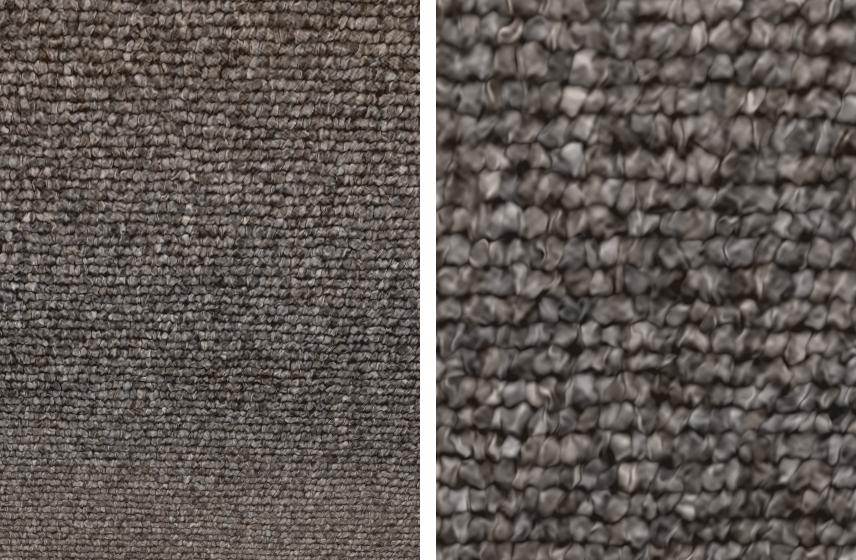
Left: the whole. Right: its middle third, enlarged.
This texture is drawn by a Shadertoy shader. Its source:

```glsl
// Grey-brown loop-pile carpet seen at a slant: rows of woolly loops shrink
// towards the lower edge. Each loop is a leaning ellipse, frayed by warped
// coordinates, blended with its neighbours and streaked with fibre noise.

const vec3 GAP_COLOR = vec3(0.125, 0.095, 0.072);
const vec3 WOOL_COLOR = vec3(0.715, 0.678, 0.655);
const vec3 WARM_TINT = vec3(0.022, 0.000, -0.018);
const float ROW_NEAR = 0.0240;       // row height at the top edge
const float ROW_FAR = 0.0106;        // row height at the bottom edge
const float LOOP_NEAR = 0.0142;      // loop width at the top edge
const float LOOP_FAR = 0.0082;       // loop width at the bottom edge
const float ROW_TILT = 0.018;        // slope of the rows
const float ROW_WOBBLE = 0.45;       // waviness, in rows
const vec2 LOOP_RADIUS = vec2(0.74, 0.50);
const vec2 LOOP_JITTER = vec2(0.45, 0.18);
const vec2 FRAY = vec2(0.60, 0.30);  // raggedness of the loop outlines
const vec2 FIBRE_SCALE = vec2(2.0, 4.2);
const float FIBRE_CONTRAST = 0.60;
const float LOOP_CONTRAST = 0.27;
const float FUZZ_CONTRAST = 0.42;
const float GAP_TONE = 0.10;
const float LOOP_TONE = 0.575;
const float BLEND_SHARPNESS = 5.0;

float hash(vec2 p) {
    return fract(sin(dot(p, vec2(127.1, 311.7))) * 43758.5453);
}

float noise(vec2 p) {
    vec2 i = floor(p);
    vec2 f = fract(p);
    f = f * f * (3.0 - 2.0 * f);
    float low = mix(hash(i), hash(i + vec2(1.0, 0.0)), f.x);
    float high = mix(hash(i + vec2(0.0, 1.0)), hash(i + vec2(1.0, 1.0)), f.x);
    return mix(low, high, f.y);
}

mat2 rotation(float angle) {
    float c = cos(angle);
    float s = sin(angle);
    return mat2(c, -s, s, c);
}

// Canvas position to (loop, row) coordinates, with perspective.
vec2 carpetCoords(vec2 p) {
    float v = p.y + ROW_TILT * p.x;
    float growth = ROW_NEAR - ROW_FAR;
    float row = log((ROW_FAR + growth * v) / ROW_FAR) / growth;
    row += ROW_WOBBLE * (noise(vec2(p.x * 14.0, row * 0.45)) - 0.5);
    return vec2(p.x / mix(LOOP_FAR, LOOP_NEAR, v), row);
}

// Pushes the loop coordinates about so that outlines look woolly.
vec2 fray(vec2 g) {
    vec2 q = rotation(0.5) * g * vec2(1.6, 2.2);
    return g + FRAY * (vec2(noise(q + 11.0), noise(q + 47.0)) - 0.5);
}

// Returns tone in x and warmth of the wool in y.
vec2 loopPile(vec2 g) {
    vec2 sum = vec2(0.0);
    float total = 0.0;
    for (int j = -1; j <= 1; j++) {
        float row = floor(g.y) + float(j);
        float x = g.x + hash(vec2(row, 7.3));
        for (int i = -1; i <= 1; i++) {
            vec2 id = vec2(floor(x) + float(i), row);
            vec2 jitter = vec2(hash(id + 3.1), hash(id + 17.7)) - 0.5;
            vec2 d = vec2(x, g.y) - id - 0.5 - LOOP_JITTER * jitter;

            // Ellipse of varying size, sheared so that it leans in its row
            float lean = 0.30 + 1.1 * (hash(id + 29.9) - 0.5);
            float size = 0.86 + 0.28 * hash(id + 73.3);
            vec2 q = vec2(d.x - lean * d.y, d.y) / (LOOP_RADIUS * size);
            float body = 1.0 - dot(q, q);
            float shape = smoothstep(-0.40, 0.90, body);

            // Twisted strands and the loop's own shade
            float twist = 0.7 + 2.2 * (hash(id + 41.3) - 0.5);
            vec2 strand = rotation(twist) * d * FIBRE_SCALE;
            float fibre = noise(strand + 50.0 * jitter + 80.0) - 0.5;
            float shade = hash(id + 53.9);
            float light = LOOP_TONE + LOOP_CONTRAST * (shade - 0.5);
            light += 0.16 * pow(shade, 40.0) + 0.10 * clamp(q.y, -1.0, 1.0);
            float tone = mix(GAP_TONE, light, shape);
            tone += FIBRE_CONTRAST * fibre * (0.40 + 0.60 * shape);

            float weight = exp(BLEND_SHARPNESS * max(body, -4.0));
            sum += weight * vec2(tone, hash(id + 67.1) - 0.5);
            total += weight;
        }
    }
    return sum / total;
}

void mainImage(out vec4 fragColor, in vec2 fragCoord) {
    vec2 p = fragCoord / iResolution.y;
    p.x -= 0.5 * iResolution.x / iResolution.y;

    vec2 pile = loopPile(fray(carpetCoords(p)));
    float tone = pile.x;

    // Fine fuzz in two crossing directions, softer contrast far away
    float fuzz = noise(rotation(0.7) * p * vec2(150.0, 330.0));
    fuzz += noise(rotation(-0.6) * p * vec2(170.0, 340.0) + 90.0);
    tone += FUZZ_CONTRAST * (0.5 * fuzz - 0.5);
    tone = mix(0.43, tone, mix(0.84, 1.08, smoothstep(0.0, 0.4, p.y)));

    // Broad lighting: dim band below the centre, paler lower edge
    float band = (p.y - 0.36) / 0.13;
    tone -= 0.050 * exp(-band * band);
    tone += 0.040 * (1.0 - smoothstep(0.0, 0.25, p.y));
    tone += 0.075 * (noise(p * vec2(7.0, 10.0) + 20.0) - 0.5);

    // Browner at both ends, neutral in the middle
    float warmth = 0.8 * smoothstep(0.45, 1.0, p.y);
    warmth += 0.6 * (1.0 - smoothstep(0.0, 0.25, p.y)) - 0.3;
    warmth += 0.8 * pile.y;

    vec3 color = mix(GAP_COLOR, WOOL_COLOR, clamp(tone, 0.0, 1.1));
    color += WARM_TINT * warmth;
    fragColor = vec4(clamp(color, 0.0, 1.0), 1.0);
}
```
